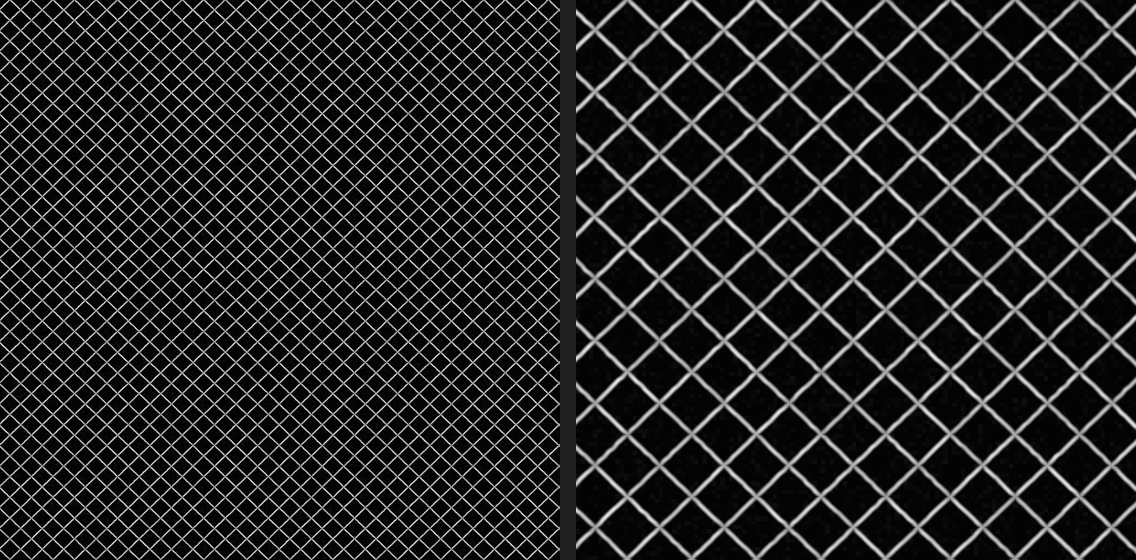
Left, the full canvas; right, a detail of the centre.
A Shadertoy shader for this texture:

```glsl
// Diagonal wire mesh of thin, slightly worn pale lines on near-black.
const vec2  REPEATS      = vec2(26.0, 27.0);  // diamonds across and down
const vec2  CROSSING     = vec2(0.46, 0.02);  // first crossing, in diamonds
const float HALF_WIDTH   = 0.00122;           // of a line, canvas units
const float EDGE_SOFT    = 0.0011;
const float WOBBLE       = 0.00025;
const float WEAR_STEPS   = 7.0;               // wear samples per segment
const float GRAIN_CELLS  = 384.0;
const float GRAIN_AMOUNT = 0.045;
const vec3  GROUND_COLOR = vec3(0.012);
const vec3  DIM_WIRE     = vec3(0.68);
const vec3  BRIGHT_WIRE  = vec3(0.92);

float hash(vec2 p) {
    return fract(sin(dot(p, vec2(127.1, 311.7))) * 43758.5453);
}

// Smooth noise along one line, chosen by its row number
float lineNoise(float along, float row) {
    float cell = floor(along);
    float f = fract(along);
    f = f * f * (3.0 - 2.0 * f);
    return mix(hash(vec2(cell, row)), hash(vec2(cell + 1.0, row)), f);
}

// One family of parallel wires: x runs across them, y along them.
// Returns the tone in x and the coverage in y.
vec2 wires(vec2 p, float seed, float soft) {
    float row = floor(p.x + 0.5);
    float wear = lineNoise(p.y * WEAR_STEPS, row + seed);
    float offset = (p.x - row) / length(REPEATS);
    float dist = abs(offset + WOBBLE * (2.0 * wear - 1.0));
    float coverage = 1.0 - smoothstep(HALF_WIDTH - soft, HALF_WIDTH + soft, dist);

    // Each segment has its own tone and fades a little at the crossings
    float segment = hash(vec2(row + seed, floor(p.y)));
    float toCrossing = abs(fract(p.y + 0.5) - 0.5);
    float fade = mix(0.8, 1.0, smoothstep(0.03, 0.2, toCrossing));
    return vec2(mix(segment, wear, 0.5), coverage * fade);
}

void mainImage(out vec4 fragColor, in vec2 fragCoord) {
    vec2 uv = fragCoord / iResolution.xy;
    float soft = max(EDGE_SOFT, 0.6 / iResolution.y);

    // Diamond lattice turned into two diagonal axes
    vec2 cell = uv * REPEATS - CROSSING;
    vec2 diagonal = vec2(cell.x + cell.y, cell.x - cell.y);
    vec2 rising = wires(diagonal.yx, 17.0, soft);
    vec2 falling = wires(diagonal, 91.0, soft);

    // Sparse faint grain on the ground
    float grain = pow(hash(floor(uv * GRAIN_CELLS)), 5.0);
    vec3 color = GROUND_COLOR + GRAIN_AMOUNT * grain;

    vec3 risingColor = mix(color, mix(DIM_WIRE, BRIGHT_WIRE, rising.x), rising.y);
    vec3 fallingColor = mix(color, mix(DIM_WIRE, BRIGHT_WIRE, falling.x), falling.y);
    fragColor = vec4(max(risingColor, fallingColor), 1.0);
}
```
